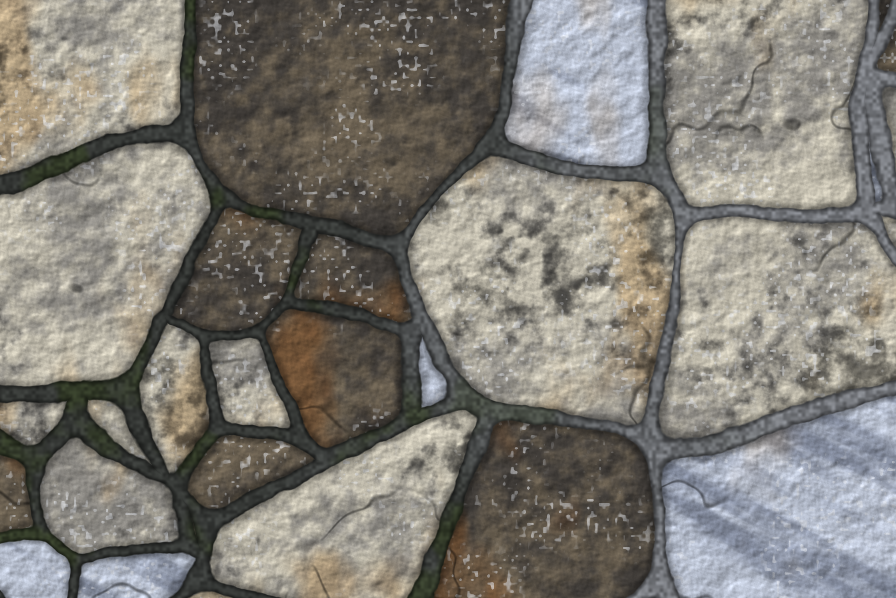
A Shadertoy shader for this texture:

```glsl
const float STONE_GRID = 2.4;       // large stones per canvas height
const float CHIP_SPLIT = 2.1;       // small stones per large one
const float JOINT_HALF_WIDTH = 0.012;
const float RELIEF_STRENGTH = 1.7;
const vec2 LIGHT_STEP = vec2(-0.0030, 0.0034);
const vec3 CREAM = vec3(0.75, 0.73, 0.67);
const vec3 WARM_GREY = vec3(0.53, 0.52, 0.50);
const vec3 OCHRE = vec3(0.68, 0.55, 0.37);
const vec3 BLUE_WHITE = vec3(0.71, 0.74, 0.80);
const vec3 SLATE = vec3(0.50, 0.53, 0.60);
const vec3 BROWN = vec3(0.41, 0.37, 0.31);
const vec3 DARK_BROWN = vec3(0.25, 0.235, 0.22);
const vec3 RUST = vec3(0.46, 0.31, 0.18);
const vec3 MORTAR_DARK = vec3(0.21, 0.22, 0.21);
const vec3 MORTAR_LIGHT = vec3(0.46, 0.47, 0.49);
const vec3 MOSS = vec3(0.19, 0.23, 0.13);

vec2 hash2(vec2 p) {
    vec3 q = fract(vec3(p.xyx) * vec3(0.1031, 0.1030, 0.0973));
    q += dot(q, q.yzx + 33.33);
    return fract((q.xx + q.yz) * q.zy);
}

float noise(vec2 p) {
    vec2 i = floor(p), f = fract(p);
    f = f * f * (3.0 - 2.0 * f);
    vec2 e = vec2(1.0, 0.0);
    return mix(mix(hash2(i).x, hash2(i + e).x, f.x),
               mix(hash2(i + e.yx).x, hash2(i + e.xx).x, f.x), f.y);
}

float fbm(vec2 p) {
    float sum = 0.0, amp = 0.53;
    for (int i = 0; i < 4; i++) {
        sum += amp * noise(p);
        p = mat2(1.6, 1.2, -1.2, 1.6) * p + 17.3;
        amp *= 0.5;
    }
    return sum;
}

float smoothMin(float a, float b, float k) {
    float h = max(k - abs(a - b), 0.0) / k;
    return min(a, b) - 0.25 * h * h * k;
}

// Site position and weight of one cell
vec3 site(vec2 cell, float seed) {
    vec2 h = hash2(cell + seed);
    return vec3(cell + 0.5 + 0.68 * (h - 0.5), 0.2 * hash2(cell + seed + 51.0).x);
}

// Weighted Voronoi: distance to the border, then the cell
vec3 stones(vec2 p, float seed) {
    vec2 base = floor(p), owner = base;
    float best = 1e5;
    for (int k = 0; k < 25; k++) {
        vec2 cell = base + vec2(k % 5 - 2, k / 5 - 2);
        vec3 s = site(cell, seed);
        float d = dot(p - s.xy, p - s.xy) - s.z;
        if (d < best) { best = d; owner = cell; }
    }
    vec3 own = site(owner, seed);
    float border = 1e3;
    for (int k = 0; k < 49; k++) {
        vec2 cell = owner + vec2(k % 7 - 3, k / 7 - 3);
        if (cell == owner) continue;
        vec3 s = site(cell, seed);
        float d = dot(p - s.xy, p - s.xy) - s.z;
        border = smoothMin(border, 0.5 * (d - best) / length(s.xy - own.xy), 0.07);
    }
    return vec3(border, owner);
}

float relief(vec2 p) {
    return 0.65 * fbm(p * vec2(19.0, 30.0)) + 0.4 * fbm(p * 62.0 + 9.0);
}

vec3 stoneColour(vec2 p, float rock, vec2 id) {
    vec2 q = p + 3.7 * hash2(id + 7.0);
    float patches = fbm(q * 5.0), stain = fbm(q * vec2(7.0, 4.0) + 40.0);
    float grain = fbm(q * 45.0);
    vec3 col;
    if (rock < 0.5) {
        col = mix(DARK_BROWN, BROWN, smoothstep(0.3, 0.65, 0.5 * patches + 0.5 * grain));
        col = mix(col, RUST, 0.7 * smoothstep(0.48, 0.7, stain) * step(0.4, hash2(id).y));
    } else if (rock < 1.5) {
        float vein = fbm(vec2(dot(q, vec2(0.5, 0.9)) * 22.0, dot(q, vec2(0.9, -0.5)) * 3.0));
        col = mix(BLUE_WHITE, SLATE, smoothstep(0.46, 0.72, vein));
        col = mix(col, OCHRE, 0.25 * smoothstep(0.55, 0.72, stain));
    } else {
        col = mix(CREAM, WARM_GREY, smoothstep(0.4, 0.66, 0.6 * patches + 0.4 * grain));
        col = mix(col, OCHRE, 0.5 * smoothstep(0.52, 0.72, stain));
        col *= 1.0 - 0.45 * smoothstep(0.54, 0.72, 0.6 * fbm(q * 4.0 + 80.0) + 0.4 * grain);
    }
    // Bright mineral flecks
    float fleck = smoothstep(0.68, 0.9, noise(q * 150.0)) * smoothstep(0.42, 0.62, fbm(q * 10.0));
    col = mix(col, vec3(0.82, 0.83, 0.85), 0.55 * fleck);
    // Thin broken cracks
    float crack = 1.0 - smoothstep(0.0, 0.012, abs(fbm(q * 4.0 + 23.0) - 0.5));
    return col * (1.0 - 0.4 * crack * smoothstep(0.55, 0.7, noise(q * 5.0)));
}

void mainImage(out vec4 fragColor, in vec2 fragCoord) {
    vec2 p = fragCoord / iResolution.y;
    float pixel = 1.0 / iResolution.y;

    // Uneven outlines
    vec2 warp = 0.055 * (vec2(noise(p * 5.0), noise(p * 5.0 + 31.0)) - 0.5);
    warp += 0.012 * (vec2(fbm(p * 28.0), fbm(p * 28.0 + 31.0)) - 0.5);
    vec2 g = (p + warp) * STONE_GRID + vec2(0.2, 0.3);

    // Large stones, some broken into small ones
    vec3 stone = stones(g, 3.0);
    vec2 id = stone.yz;
    float border = stone.x / STONE_GRID;
    float kind = fract(dot(id, vec2(0.62, 0.31)) + 0.86);
    float rock = abs(kind - 0.1) < 0.05 ? 0.0 : kind > 0.65 ? 1.0 : 2.0;
    if (kind > 0.75) {
        vec3 chip = stones(g * CHIP_SPLIT, 19.0);
        border = min(border, chip.x / (STONE_GRID * CHIP_SPLIT));
        id = chip.yz + 60.0;
        rock = floor(3.0 * hash2(id).x);
    }
    border -= JOINT_HALF_WIDTH * (0.65 + 0.7 * noise(p * 7.0 + 5.0));

    // Stone face with raking light and worn rim
    float slope = relief(p) - relief(p + LIGHT_STEP);
    vec3 face = stoneColour(p, rock, id) * (1.0 + RELIEF_STRENGTH * slope);
    face *= mix(0.68, 1.0, smoothstep(0.0, 0.014, border));

    // Sandy mortar, damp and mossy at the left
    float damp = smoothstep(0.25, 0.75, 0.6 * p.x + 0.6 * (fbm(p * 4.0 + 70.0) - 0.5));
    vec3 mortar = mix(MORTAR_DARK, MORTAR_LIGHT, damp);
    mortar = mix(mortar, MOSS, 0.7 * (1.0 - damp) * smoothstep(0.5, 0.65, fbm(p * 9.0)));
    mortar *= 0.75 + 0.5 * noise(p * 160.0);
    mortar *= mix(0.55, 1.0, smoothstep(0.0, 0.008, -border));

    vec3 col = mix(mortar, face, smoothstep(-pixel, pixel, border));
    fragColor = vec4(clamp(col, 0.0, 1.0), 1.0);
}
```
